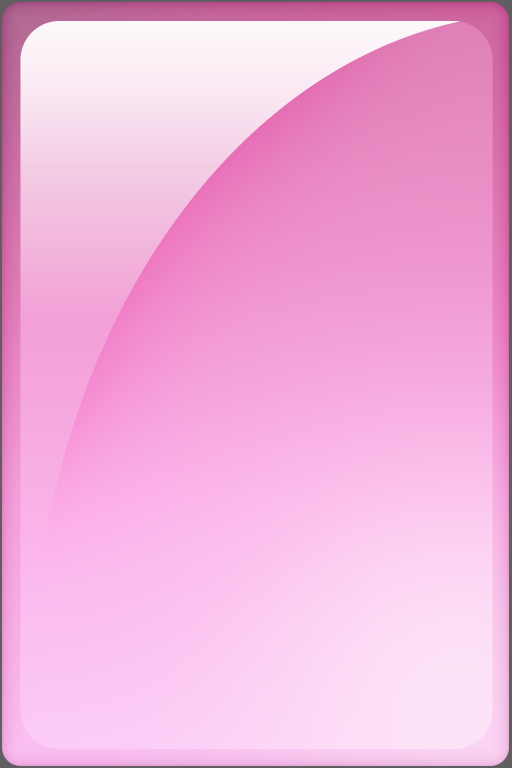
A Shadertoy shader for this background:

```glsl
// Glossy pink rounded panel with a curved white sheen and a soft corner glow.

#define BACKDROP     vec3(0.38, 0.37, 0.38)
#define SHEEN_WHITE  vec3(0.995, 0.99, 0.99)
#define GLOW_COLOR   vec3(0.995, 0.91, 0.97)
#define OUTER_RADIUS 0.036
#define INNER_RADIUS 0.076
#define ARC_CENTER   vec2(1.055, 0.127)
#define ARC_RADII    vec2(0.996, 1.348)
#define GLOW_CENTER  vec2(0.90, 0.13)
#define RIM_WIDTH    0.014

// Signed distance to a rounded box given by two opposite corners.
float roundedBox(vec2 p, vec2 low, vec2 high, float radius) {
    vec2 q = abs(p - 0.5 * (low + high)) - 0.5 * (high - low) + radius;
    return length(max(q, 0.0)) + min(max(q.x, q.y), 0.0) - radius;
}

// Approximate signed distance to an axis-aligned ellipse.
float ellipse(vec2 p, vec2 center, vec2 radii) {
    vec2 q = (p - center) / radii;
    float k = length(q);
    return k * (k - 1.0) / max(length(q / radii), 0.001);
}

// Coverage of a shape, smoothed over about one pixel.
float cover(float dist, float pixel) {
    return clamp(0.5 - dist / pixel, 0.0, 1.0);
}

// Piecewise-linear ramp through four colours; t runs from top to bottom.
vec3 ramp(float t, vec3 a, vec3 b, vec3 c, vec3 d, vec2 stops) {
    vec3 color = mix(a, b, clamp(t / stops.x, 0.0, 1.0));
    color = mix(color, c, clamp((t - stops.x) / (stops.y - stops.x), 0.0, 1.0));
    return mix(color, d, clamp((t - stops.y) / (1.0 - stops.y), 0.0, 1.0));
}

// Soft light in the lower right corner.
float cornerGlow(vec2 p) {
    vec2 q = (p - GLOW_CENTER) / vec2(0.48, 0.50);
    return exp(-1.3 * dot(q, q));
}

vec3 frameColor(vec2 p, float t, float edgeDist) {
    vec3 color = ramp(t, vec3(0.82, 0.40, 0.63), vec3(0.94, 0.52, 0.77),
                      vec3(0.985, 0.65, 0.89), vec3(0.99, 0.77, 0.96),
                      vec2(0.40, 0.65));
    color = mix(color, GLOW_COLOR, 0.55 * cornerGlow(p));
    // Dull upper left corner
    float dull = exp(-2.5 * length(p - vec2(0.0, 1.5)));
    color = mix(color, vec3(0.66, 0.43, 0.57), 0.85 * dull);
    // Deeper pink toward the outer rim
    float rim = exp(edgeDist / RIM_WIDTH);
    return color - rim * vec3(0.07, 0.13, 0.09);
}

vec3 bodyColor(vec2 p, float t, float arcDist) {
    vec3 color = ramp(t, vec3(0.87, 0.50, 0.71), vec3(0.935, 0.585, 0.805),
                      vec3(0.985, 0.70, 0.915), vec3(0.985, 0.805, 0.97),
                      vec2(0.34, 0.66));
    color = mix(color, GLOW_COLOR, 0.85 * cornerGlow(p));
    // Saturated shade hugging the inside of the arc
    float shade = exp(min(arcDist, 0.0) / 0.11);
    shade *= smoothstep(0.95, 0.50, p.x) * smoothstep(0.30, 0.85, p.y);
    return color - shade * vec3(0.0, 0.115, 0.05);
}

vec3 sheenColor(float t) {
    vec3 color = ramp(t / 0.75, SHEEN_WHITE, vec3(0.95, 0.77, 0.88),
                      vec3(0.95, 0.625, 0.84), vec3(0.985, 0.73, 0.925),
                      vec2(0.34, 0.56));
    // Keep the top of the sheen bright a little longer
    return mix(color, SHEEN_WHITE, 0.30 * smoothstep(0.24, 0.06, t));
}

void mainImage(out vec4 fragColor, in vec2 fragCoord) {
    // Canvas space: x in 0..1, y in 0..1.5
    vec2 uv = fragCoord / iResolution.xy;
    vec2 p = uv * vec2(1.0, 1.5);
    float pixel = 1.5 / iResolution.y;
    float t = 1.0 - uv.y;

    float outer = roundedBox(p, vec2(0.004, 0.004), vec2(0.994, 1.496), OUTER_RADIUS);
    float inner = roundedBox(p, vec2(0.040, 0.037), vec2(0.962, 1.459), INNER_RADIUS);
    float arc = ellipse(p, ARC_CENTER, ARC_RADII);

    // Sheen lies outside the arc and melts into the body below
    vec3 body = bodyColor(p, t, arc);
    float sheen = (1.0 - cover(arc, pixel)) * smoothstep(0.79, 0.62, t);
    vec3 face = mix(body, sheenColor(t), sheen);

    vec3 color = mix(BACKDROP, frameColor(p, t, outer), cover(outer, pixel));
    color = mix(color, face, cover(inner, pixel));
    fragColor = vec4(clamp(color, 0.0, 1.0), 1.0);
}
```
